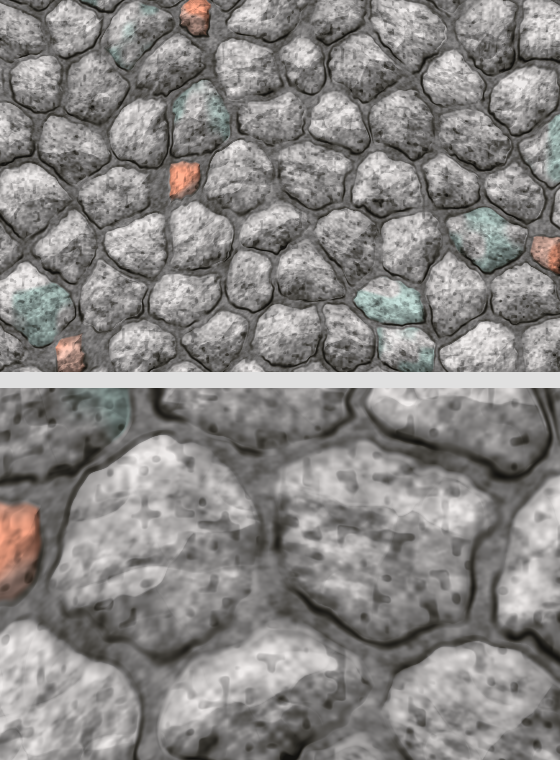
Top, the full canvas; bottom, a detail of the centre.
A Shadertoy shader for this texture:

```glsl
// Rubble wall of rough grey chiselled stones in mortar, with a few bricks and greenish stones.

const vec2 STONE_SIZE = vec2(1.28, 1.0);

struct Stone { vec2 id; vec2 local; float edge; };

vec2 hash2(vec2 p) {
    vec3 a = fract(p.xyx * vec3(0.1031, 0.1030, 0.0973));
    a += dot(a, a.yzx + 33.33);
    return fract((a.xx + a.yz) * a.zy);
}

float noise(vec2 p) {
    vec2 i = floor(p), f = fract(p);
    f = f * f * (3.0 - 2.0 * f);
    return mix(mix(hash2(i).x, hash2(i + vec2(1, 0)).x, f.x),
               mix(hash2(i + vec2(0, 1)).x, hash2(i + vec2(1, 1)).x, f.x), f.y);
}

float fbm(vec2 p) {
    float sum = 0.0, amp = 0.5;
    for (int i = 0; i < 4; i++) {
        sum += amp * noise(p);
        p = mat2(1.6, 1.2, -1.2, 1.6) * p + 7.3;
        amp *= 0.5;
    }
    return sum / 0.9375;
}

float smoothMin(float a, float b, float k) {
    float h = max(k - abs(a - b), 0.0) / k;
    return min(a, b) - h * h * k * 0.25;
}

bool isBrick(vec2 id) {
    return abs(mod(id.x * 7.0 + id.y * 4.0 + 190.0, 19.0) - 7.0) < 0.5;
}

// Jittered centre (xy) and size weight (z) of a stone in staggered rows
vec3 site(vec2 id) {
    vec2 jitter = (hash2(id + 41.0) - 0.5) * vec2(0.42, 0.4);
    vec2 centre = (id + vec2(0.5 * mod(id.y, 2.0), 0.5) + jitter) * STONE_SIZE;
    float weight = isBrick(id) ? -0.4 : 0.24 * (hash2(id + 87.0).x - 0.5);
    return vec3(centre, weight);
}

// Weighted Voronoi cell with the distance to its rounded border
Stone findStone(vec2 q) {
    q += 0.14 * (vec2(noise(q * 2.2), noise(q * 2.2 + 31.0)) - 0.5);
    q += 0.06 * (vec2(noise(q * 9.0), noise(q * 9.0 + 57.0)) - 0.5);
    vec2 base = floor(q / STONE_SIZE);
    Stone s = Stone(base, vec2(0), 1.0);
    vec3 own = vec3(0);
    float best = 1e3;
    for (int y = -2; y <= 2; y++)
    for (int x = -2; x <= 2; x++) {
        vec2 id = base + vec2(x, y);
        vec3 c = site(id);
        float d = dot(q - c.xy, q - c.xy) - c.z;
        if (d < best) { best = d; own = c; s.id = id; }
    }
    s.local = q - own.xy;
    for (int y = -2; y <= 2; y++)
    for (int x = -2; x <= 2; x++) {
        vec2 id = base + vec2(x, y);
        if (id == s.id) continue;
        vec3 c = site(id);
        float d = dot(q - c.xy, q - c.xy) - c.z;
        s.edge = smoothMin(s.edge, 0.5 * (d - best) / length(c.xy - own.xy), 0.12);
    }
    if (isBrick(s.id)) {
        vec2 box = vec2(0.33, 0.48) - abs(s.local);
        s.edge = min(s.edge, min(box.x, box.y));
    }
    s.edge -= 0.04 + 0.045 * noise(q * 3.0 + 11.0);
    return s;
}

// Height of the wall: bulging stones cut by flat facets and chisel grooves
float relief(vec2 q, Stone s) {
    float facets = 0.24;
    for (int k = 0; k < 6; k++) {
        vec2 r = hash2(s.id * 7.0 + float(k) * 13.0 + 5.0);
        float a = float(k) * 1.047 + r.x;
        facets = min(facets, 0.14 + 0.2 * r.y - 0.5 * dot(s.local, vec2(cos(a), sin(a))));
    }
    float turn = 3.1416 * hash2(s.id + 19.0).y;
    vec2 along = vec2(cos(turn), sin(turn));
    vec2 groove = vec2(dot(s.local, along) * 3.0, dot(s.local, vec2(-along.y, along.x)) * 13.0);
    float rough = fbm(q * 5.0);
    float stone = 0.26 * (1.0 - exp(-5.0 * max(s.edge, 0.0))) + facets
                + 0.035 * noise(groove + s.id * 17.0)
                + 0.08 * abs(2.0 * noise(q * 3.2 + 3.0) - 1.0) + 0.11 * rough;
    return mix(0.08 * rough, stone, smoothstep(-0.02, 0.03, s.edge));
}

void mainImage(out vec4 fragColor, in vec2 fragCoord) {
    vec2 q = fragCoord / iResolution.y * 6.9;
    q.y += 0.22 * sin(q.x * 0.75 + 0.6) + 0.1 * sin(q.x * 1.7 + q.y);

    // Slope of the surface towards a light from the upper left
    Stone s = findStone(q);
    vec2 e = vec2(0.016, 0.0);
    float h = relief(q, s);
    vec2 grad = vec2(relief(q + e.xy, findStone(q + e.xy)),
                     relief(q + e.yx, findStone(q + e.yx))) - h;
    float slope = -dot(grad / e.x, vec2(-0.35, 0.93));
    float light = slope / (1.0 + abs(slope));

    // Stone and mortar tones
    float grain = noise(q * 21.0) - 0.5;
    float stain = fbm(q * 3.0 + 23.0) - 0.5;
    float pits = smoothstep(0.66, 0.88, noise(q * 14.0 + 9.0));
    float stone = 0.63 + 0.12 * (hash2(s.id + 63.0).x - 0.5) + 0.5 * stain
                + 0.22 * grain - 0.16 * pits + 0.3 * light;
    stone *= mix(0.74, 1.0, smoothstep(0.0, 0.13, s.edge));
    float mortar = 0.42 + 0.3 * stain + 0.16 * grain + 0.16 * light;

    // Dark crease around each stone, deepest beneath it
    float under = smoothstep(0.25, -0.35, s.local.y);
    float crease = smoothstep(0.04, 0.0, abs(s.edge + 0.012));
    crease *= mix(0.25, 0.75, under) * smoothstep(0.2, 0.6, noise(q * 4.0 + 71.0));
    float onStone = smoothstep(-0.015, 0.02, s.edge);
    float tone = mix(mortar, stone, onStone) * (1.0 - crease);
    tone = clamp(tone, 0.07, 0.93);

    // Warm shadows, brick orange and patchy green mineral tints
    vec3 color = tone * mix(vec3(1.05, 1.0, 0.88), vec3(1.005, 0.99, 0.985), smoothstep(0.1, 0.45, tone));
    float patchy = smoothstep(0.3, 0.6, noise(q * 2.5 + 15.0));
    if (isBrick(s.id))
        color *= mix(vec3(1), vec3(1.12, 0.76, 0.62), onStone * (0.5 + 0.5 * patchy));
    else if (hash2(s.id + 29.0).y > 0.91)
        color *= mix(vec3(1), vec3(0.84, 0.96, 0.94), onStone * patchy);
    fragColor = vec4(color, 1.0);
}
```
